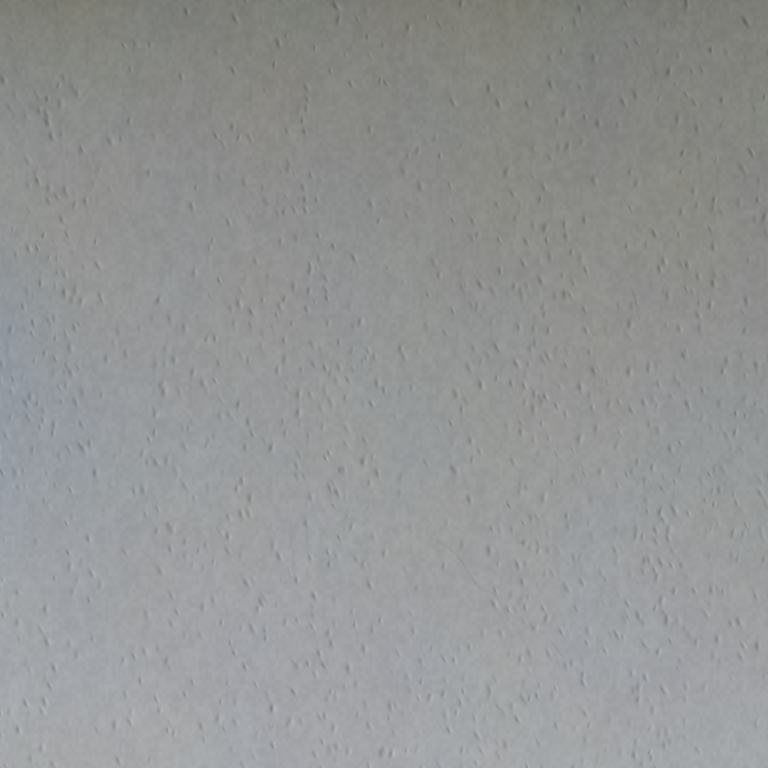
Write a three.js fragment shader that draws this texture.

```glsl
// Painted plaster wall in soft light: a warm grey top fades to a cool pale base.
// Scattered upright pits, lit from one side, gather in loose vertical streaks
// over faint tinted blotches and a soft fine grain.

#define DARK_TONE   vec3(0.460, 0.460, 0.425)
#define PALE_TONE   vec3(0.645, 0.655, 0.670)
#define BLUE_TINT   vec3(-0.022, -0.004, 0.026)
#define PIT_GRID    vec2(76.0, 52.0)
#define PIT_SIZE    vec2(0.0029, 0.0050)
#define PIT_RELIEF  0.17
#define PIT_DENSITY 0.36
#define GRAIN       0.030
#define BLOTCH      0.10

varying vec2 vUv;

float hash(vec2 p) {
  vec3 q = fract(p.xyx * vec3(0.1031, 0.1030, 0.0973));
  q += dot(q, q.yzx + 33.33);
  return fract((q.x + q.y) * q.z);
}

float noise(vec2 p) {
  vec2 cell = floor(p);
  vec2 f = fract(p);
  f = f * f * (3.0 - 2.0 * f);
  float low = mix(hash(cell), hash(cell + vec2(1.0, 0.0)), f.x);
  float high = mix(hash(cell + vec2(0.0, 1.0)), hash(cell + 1.0), f.x);
  return mix(low, high, f.y);
}

float fbm(vec2 p) {
  float sum = 0.0;
  float weight = 0.5;
  for (int i = 0; i < 4; i++) {
    sum += weight * noise(p);
    p = p * 2.03 + 17.3;
    weight *= 0.5;
  }
  return sum / 0.9375;
}

// Chance that a pit appears: streaky, rarer towards the top right.
float pitChance(vec2 p) {
  float streaks = noise(p * vec2(13.0, 4.0) + 5.0);
  float patches = noise(p * vec2(23.0, 16.0) + 41.0);
  float fade = 1.0 - 0.6 * smoothstep(0.55, 1.25, p.y + 0.25 * p.x);
  return PIT_DENSITY * fade * (0.25 + 1.5 * streaks * (0.4 + 1.2 * patches));
}

// Each pit has a shaded left flank and a lit right flank.
float pits(vec2 uv) {
  vec2 home = floor(uv * PIT_GRID);
  float shade = 0.0;
  for (int j = -1; j <= 1; j++) {
    for (int i = -1; i <= 1; i++) {
      vec2 cell = home + vec2(float(i), float(j));
      vec2 jitter = vec2(hash(cell + 11.7), hash(cell + 47.1));
      vec2 center = (cell + jitter) / PIT_GRID;
      float present = step(hash(cell + 83.3), pitChance(center));
      float strength = mix(0.3, 1.0, hash(cell + 131.9));
      vec2 d = uv - center;
      d.x += d.y * mix(-0.2, 0.5, hash(cell + 171.3));
      d /= PIT_SIZE * mix(0.7, 1.25, hash(cell + 211.5));
      shade += present * strength * (d.x - 0.25) * exp(-dot(d, d));
    }
  }
  return shade;
}

// Soft grain in two sizes, slightly stretched upright.
float grain(vec2 uv) {
  float fine = noise(uv * vec2(230.0, 170.0)) - 0.5;
  float coarse = noise(uv * vec2(105.0, 65.0) + 71.0) - 0.5;
  return fine + 0.7 * coarse;
}

// Faint wandering hairline in the lower right.
float hairline(vec2 uv) {
  float path = 0.29 - 0.9 * (uv.x - 0.57) + 0.035 * (noise(uv.xx * 24.0) - 0.5);
  float span = smoothstep(0.54, 0.60, uv.x) * (1.0 - smoothstep(0.74, 0.80, uv.x));
  float broken = smoothstep(0.3, 0.7, noise(uv * 45.0 + 9.0));
  return span * broken * (1.0 - smoothstep(0.0, 0.0035, abs(uv.y - path)));
}

void main() {
  vec2 uv = vUv;

  // Light falls off towards the top, the left side staying paler
  float depth = 1.0 - uv.y;
  float tilt = 0.20 * (0.5 - uv.x) * smoothstep(0.0, 0.25, depth);
  float light = 0.10 + 0.90 * pow(clamp(depth + tilt, 0.0, 1.0), 0.6);
  light += BLOTCH * (fbm(uv * vec2(5.0, 3.5) + 3.0) - 0.5);
  vec3 color = mix(DARK_TONE, PALE_TONE, light);

  // Drifting tint, bluest along the left edge
  float leftBlue = exp(-uv.x * 7.0) * smoothstep(0.15, 0.4, uv.y)
                 * (1.0 - smoothstep(0.55, 0.8, uv.y));
  float drift = fbm(uv * vec2(9.0, 7.0) + 29.0) - 0.5;
  color += BLUE_TINT * (0.8 * leftBlue + 0.9 * drift);
  color.g += 0.016 * (fbm(uv * 8.0 + 61.0) - 0.5);

  // Surface relief
  color += PIT_RELIEF * pits(uv) + GRAIN * grain(uv) - 0.035 * hairline(uv);

  gl_FragColor = vec4(clamp(color, 0.0, 1.0), 1.0);
}
```
